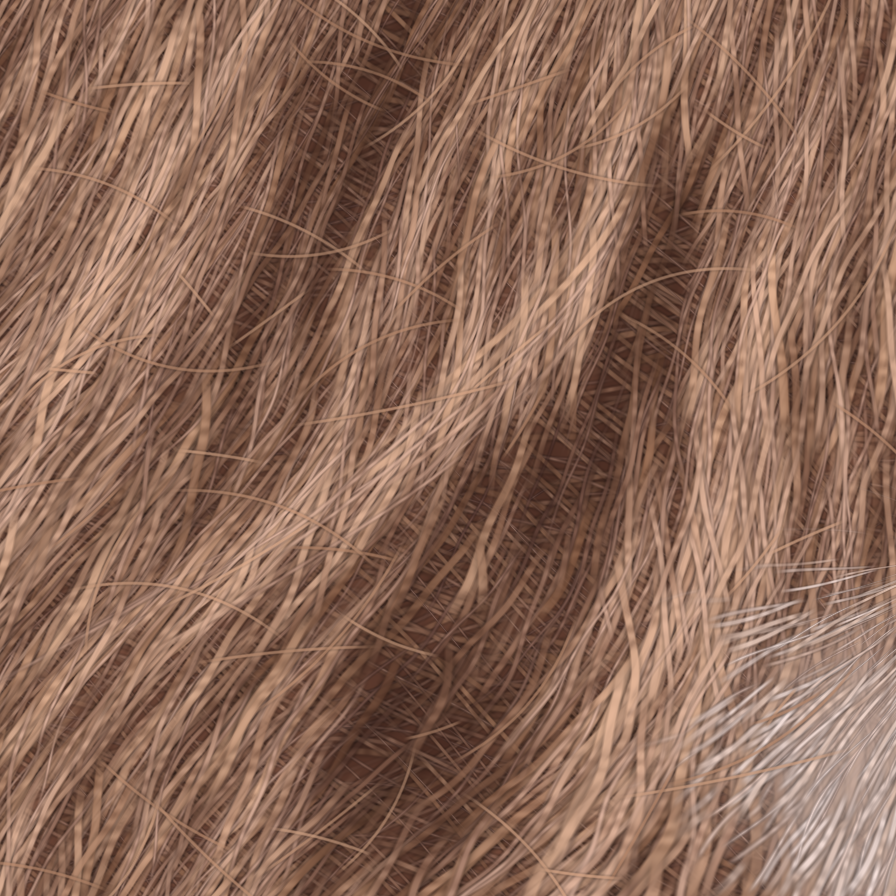
Give the GLSL for this texture, as a three.js fragment shader.

```glsl
varying vec2 vUv;
const vec3 SHADOW = vec3(0.28, 0.155, 0.12);
const vec3 CHESTNUT = vec3(0.54, 0.37, 0.29);
const vec3 SAND = vec3(0.80, 0.63, 0.53);
const vec3 PALE = vec3(0.86, 0.80, 0.79);

float hash(vec2 p) {
  return fract(sin(dot(p, vec2(127.1, 311.7))) * 43758.545);
}

vec3 hairColor(float light, float warmth) {
  vec3 c = mix(SHADOW, CHESTNUT, clamp(light * 2.0, 0.0, 1.0));
  c = mix(c, SAND, clamp(light * 2.0 - 1.0, 0.0, 1.0));
  return c + (warmth - 0.5) * vec3(0.02, 0.0, -0.05);
}
// Soft ellipse, sheared along the hair
float blob(vec2 p, vec2 center, vec2 radius, float lean) {
  vec2 d = p - center;
  d = vec2(d.x - lean * d.y, d.y) / radius;
  return exp(-dot(d, d));
}
// Coordinates across and along the combed hair
vec2 combed(vec2 p) {
  float lean = mix(0.58, 0.14, smoothstep(0.2, 1.1, p.x));
  float wave = 0.016 * sin(p.y * 6.0 + p.x * 5.0) + 0.006 * sin(p.y * 15.0 - p.x * 9.0);
  return vec2(p.x - lean * (p.y - 0.5) + wave, p.y);
}
// Coordinates of the lock that sweeps over the middle
vec2 swept(vec2 p) {
  float s = 0.96 - p.y;
  return vec2((p.x - 0.73 + 1.3 * s * s) / sqrt(1.0 + 6.8 * s * s), p.y);
}
// Broad light locks and dark hollows
float lockTone(vec2 p, vec2 q, float sweep) {
  float tone = 0.64;
  tone -= 0.60 * blob(p, vec2(0.74, 0.69), vec2(0.055, 0.19), 0.1);
  tone -= 0.52 * blob(p, vec2(0.63, 0.46), vec2(0.10, 0.11), 0.5);
  tone -= 0.62 * blob(p, vec2(0.46, 0.19), vec2(0.10, 0.16), 0.2);
  tone -= 0.50 * blob(p, vec2(0.40, 0.90), vec2(0.08, 0.14), 0.4);
  tone -= 0.38 * blob(p, vec2(0.30, 0.62), vec2(0.05, 0.18), 0.5);
  tone += 0.32 * blob(p, vec2(0.12, 0.68), vec2(0.05, 0.35), 0.5);
  tone += 0.34 * blob(p, vec2(0.77, 0.40), vec2(0.07, 0.40), 0.18);
  tone += 0.20 * exp(-sweep * sweep * 500.0) * smoothstep(0.1, 0.45, p.y);
  tone += 0.14 * sin(q.x * 37.0 + 2.0 * sin(q.y * 6.0)) * sin(q.y * 9.0 + q.x * 13.0);
  tone += 0.12 * sin(q.x * 83.0 + 3.0 * sin(q.y * 9.0 + 1.0));
  return clamp(tone, 0.0, 1.0);
}
// One layer of tapered, bent, mottled strands laid over a colour
vec3 strands(vec3 color, vec2 q, vec2 cell, float halfWidth, float density,
             float light, float paleness, float seed) {
  for (int i = -1; i <= 1; i++) {
    float column = floor(q.x / cell.x) + float(i);
    float run = q.y / cell.y + hash(vec2(column, seed)) * 7.0;
    float t = fract(run);
    vec2 id = vec2(column + seed * 17.0, floor(run));
    float r = hash(id), s = hash(id + 3.7), k = hash(id + 8.3);
    float bend = (s - 0.5) * (t - 0.5) * 1.4 + (k - 0.5) * 1.6 * t * (1.0 - t);
    float d = abs(q.x - (column + 0.2 + 0.6 * r + bend) * cell.x);
    float width = halfWidth * mix(0.45, 1.5, k);
    float show = smoothstep(0.0, 0.2, t) * smoothstep(1.0, 0.8, t);
    show *= smoothstep(0.0, 0.2, density * 1.1 - hash(id + 5.1));
    float grain = sin(q.y * 190.0 + r * 40.0 + 3.0 * sin(q.y * 71.0 + s * 9.0));
    float cover = show * (1.0 - smoothstep(width - 0.0017, width + 0.0017, d));
    float shade = show * (1.0 - smoothstep(width * 0.5, width * 2.6, d));
    float tone = light + 0.24 * (s - 0.5) + 0.07 * grain - 0.08 * min(d * d / (width * width), 1.0);
    vec3 hair = mix(hairColor(tone, k), PALE * (0.62 + 0.45 * tone), paleness * (0.5 + 0.5 * r));
    color = mix(color * (1.0 - 0.22 * shade), hair, cover * (0.80 + 0.08 * grain));
  }
  return color;
}
// A thin loose hair, following a shallow arc
vec3 strayHair(vec3 under, vec2 p, float seed) {
  vec2 d = p - vec2(hash(vec2(seed, 1.0)), hash(vec2(seed, 2.0)));
  float angle = mix(-1.0, 1.2, hash(vec2(seed, 3.0)));
  float reach = mix(0.03, 0.15, hash(vec2(seed, 4.0)));
  float curve = (hash(vec2(seed, 5.0)) - 0.5) * 5.0;
  float x = dot(d, vec2(cos(angle), sin(angle)));
  float y = dot(d, vec2(-sin(angle), cos(angle)));
  float away = abs(y - curve * x * x) / sqrt(1.0 + 4.0 * curve * curve * x * x);
  float ends = 1.0 - smoothstep(reach * 0.6, reach, abs(x));
  vec3 hair = hairColor(0.72 + 0.25 * hash(vec2(seed, 6.0)), 0.8);
  under *= 1.0 - 0.15 * ends * (1.0 - smoothstep(0.001, 0.005, away));
  return mix(under, hair, 0.75 * ends * (1.0 - smoothstep(0.0004, 0.0028, away)));
}

void main() {
  vec2 p = vUv, q = combed(p), sweep = swept(p);
  float tone = lockTone(p, q, sweep.x);
  vec3 color = hairColor(0.10 + 0.25 * tone, 0.5);
  // Undercoat crossing in the hollows
  for (int i = 0; i < 6; i++) {
    float n = float(i);
    vec2 cross = vec2(p.y + (0.30 * n - 0.5) * p.x + 0.012 * sin(p.x * 17.0 + n * 2.0), p.x);
    color = strands(color, cross, vec2(0.019, 0.17), 0.0025, 0.7, 0.27 + 0.05 * n, 0.12, n + 40.0);
  }
  // Combed strands, from deep to near, with the swept lock among them
  for (int i = 0; i < 15; i++) {
    float n = float(i), depth = n / 14.0;
    vec2 layer = q + vec2((hash(vec2(n, 9.0)) - 0.5) * 0.62 * (p.y - 0.5) + n * 0.037, 0.0);
    layer.x += 0.008 * sin(p.y * 12.0 + n * 2.4 + p.x * 4.0) + 0.002 * sin(p.y * 43.0 + n * 3.0 + p.x * 25.0);
    float light = 0.16 + 0.25 * depth + 0.72 * tone;
    float density = mix(0.12, 0.82, tone) * (1.1 - 0.35 * depth);
    color = strands(color, layer, vec2(0.021, 0.25), 0.0033, density, light, 0.08, n + 1.0);
    float lock = exp(-sweep.x * sweep.x * 500.0) * step(8.5, n) * smoothstep(0.1, 0.5, p.y);
    vec2 strand = sweep + vec2(n * 0.05 + 0.004 * sin(p.y * 21.0 + n * 2.0), 0.0);
    color = strands(color, strand, vec2(0.018, 0.2), 0.003, lock * 0.6, light - 0.06, 0.1, n + 80.0);
  }
  // Pale fur fanning out from the right edge
  vec2 d = vec2(1.12, 0.39) - p;
  vec2 fan = vec2(atan(d.y, d.x) * 0.3, length(d));
  float fur = min(1.0, 1.4 * blob(p, vec2(0.98, 0.12), vec2(0.16, 0.19), -0.15));
  color = mix(color, vec3(0.70, 0.61, 0.57), fur * fur * 0.75);
  for (int i = 0; i < 5; i++) {
    float n = float(i);
    vec2 tuft = fan + vec2(0.006 * sin(fan.y * 24.0 + n * 2.0) + n * 0.05, 0.0);
    color = strands(color, tuft, vec2(0.014, 0.12), 0.0021, fur * 0.8, 0.68 + 0.08 * n, 0.9, n + 60.0);
  }
  for (int i = 0; i < 64; i++) color = strayHair(color, p, float(i) + 11.0);
  gl_FragColor = vec4(color * mix(mix(0.86, 1.14, tone), 1.08, fur), 1.0);
}
```
